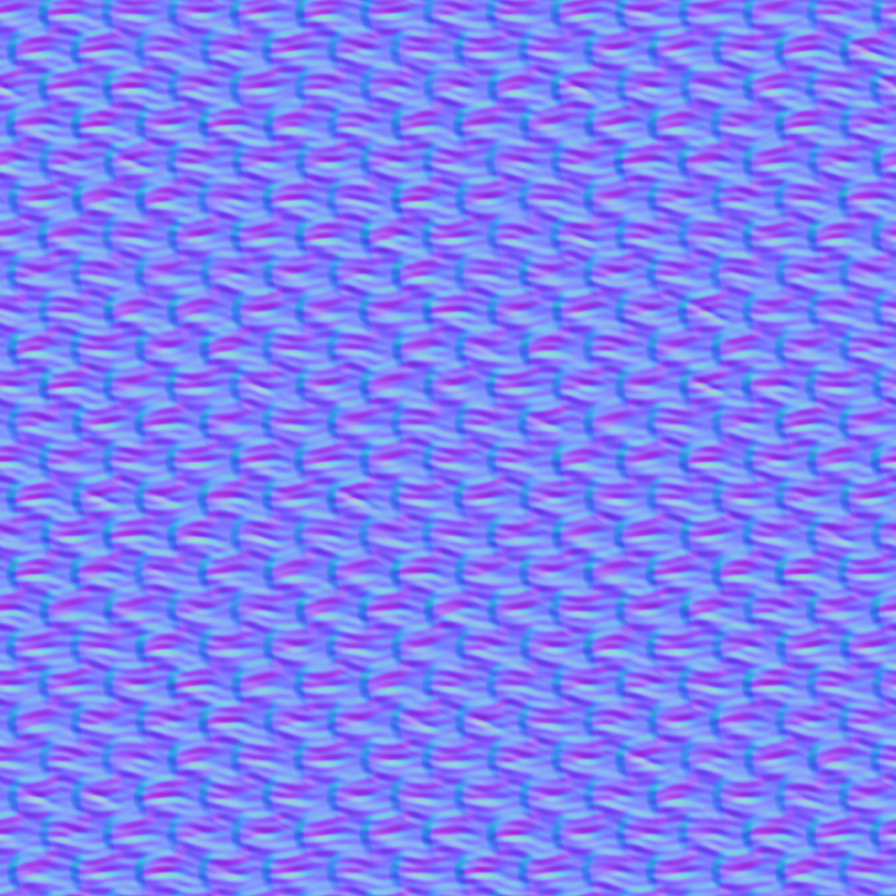
Write a Shadertoy shader that draws this texture map.

```glsl
const vec2 REPEATS = vec2(14.0, 24.0);   // stitches across, rows down
const float FIRST_COLUMN = 0.15;         // left edge of the even rows
const float ROW_CENTRE = 0.75;           // crease height within a row
const float UPPER_HEIGHT = 0.095;
const float LOWER_HEIGHT = 0.09;
const float RIM_HEIGHT = 0.125;
const float CREASE_DEPTH = 0.085;
const float STRAND_HEIGHT = 0.0145;
const float STRAND_FREQUENCY = 25.0;
const float VARIATION = 0.3;
const float SLOPE_STEP = 0.02;

// Stitch width, measured in row heights
const float STITCH_WIDTH = REPEATS.y / REPEATS.x;

vec3 hash3(vec2 cell) {
    vec3 p = fract(vec3(cell.xyx) * vec3(0.1031, 0.1030, 0.0973));
    p += dot(p, p.yxz + 33.33);
    return fract((p.xxy + p.yzz) * p.zyx);
}

float bell(float x, float width) {
    return exp(-x * x / (width * width));
}

// Soft elongated lobe, sheared along its length and bowed by curve
float lobe(vec2 p, vec2 size, float tilt, float curve) {
    return bell(p.x, size.x) * bell(p.y - tilt * p.x - curve * p.x * p.x, size.y);
}

// One stitch: a rounded left rim and two legs parted by a crease
float stitchHeight(vec2 p, vec3 rnd) {
    vec3 vary = (rnd - 0.5) * VARIATION;
    p.x -= vary.x * 0.25;
    float edge = p.x - 0.6 * (p.y + 0.1) * (p.y + 0.1);
    float rim = smoothstep(-0.12, 0.2, edge);
    float tail = 1.0 - smoothstep(1.05, 1.4, p.x + vary.z * 0.5);

    float upper = lobe(p - vec2(0.72, 0.3), vec2(0.7, 0.2), 0.17 + vary.y, -0.12);
    float lower = lobe(p - vec2(0.8, -0.44), vec2(0.62, 0.21), -0.25 + vary.z, 0.12);
    float body = bell(p.y + 0.08, 0.4) * (1.0 - smoothstep(0.1, 1.15, p.x));

    // A few stitches are pulled so that their crease slants down
    float slant = mix(0.1, -0.4, smoothstep(0.88, 0.97, rnd.z)) + vary.x * 0.4;
    float crease = lobe(p - vec2(0.75, -0.12), vec2(0.45, 0.125), slant, 0.0);

    float height = UPPER_HEIGHT * (1.0 + vary.z) * upper * tail
                 + LOWER_HEIGHT * (1.0 + vary.x) * lower
                 + RIM_HEIGHT * (1.0 + vary.y) * body
                 - CREASE_DEPTH * (1.0 + 2.0 * vary.y) * crease;

    // Fine strands fan out from the rim and show through the gaps
    float fan = p.y * (1.0 - 0.14 * p.x) - 0.07 * sin(3.0 * p.x + 6.0 * rnd.y);
    float strands = sin(STRAND_FREQUENCY * fan + 6.283 * rnd.x)
                  + 0.5 * sin(STRAND_FREQUENCY * 0.71 * (fan + 0.3 * p.x));
    strands *= bell(p.x - 0.85, 0.8) * bell(p.y + 0.1, 0.75);
    return (height + STRAND_HEIGHT * strands) * rim;
}

// Sum of the overlapping stitches, alternate rows shifted by half
float fabricHeight(vec2 q) {
    float height = 0.0;
    float nearestRow = floor(q.y - ROW_CENTRE + 0.5);
    for (int j = -1; j <= 1; j++) {
        float row = nearestRow + float(j);
        float shift = FIRST_COLUMN + 0.5 * mod(row, 2.0);
        float nearestColumn = floor(q.x / STITCH_WIDTH - shift);
        for (int i = -1; i <= 1; i++) {
            float column = nearestColumn + float(i);
            vec2 corner = vec2((column + shift) * STITCH_WIDTH, row + ROW_CENTRE);
            vec2 cell = mod(vec2(column, row), REPEATS);
            height += stitchHeight(q - corner, hash3(cell + 1.0));
        }
    }
    return height;
}

void mainImage(out vec4 fragColor, in vec2 fragCoord) {
    vec2 q = fragCoord / iResolution.xy * REPEATS.y;

    // Surface normal from central differences
    vec2 e = vec2(SLOPE_STEP, 0.0);
    vec2 slope = vec2(fabricHeight(q + e.xy) - fabricHeight(q - e.xy),
                      fabricHeight(q + e.yx) - fabricHeight(q - e.yx)) / (2.0 * SLOPE_STEP);
    vec3 normal = normalize(vec3(-slope, 1.0));

    fragColor = vec4(0.5 + 0.5 * normal, 1.0);
}
```
